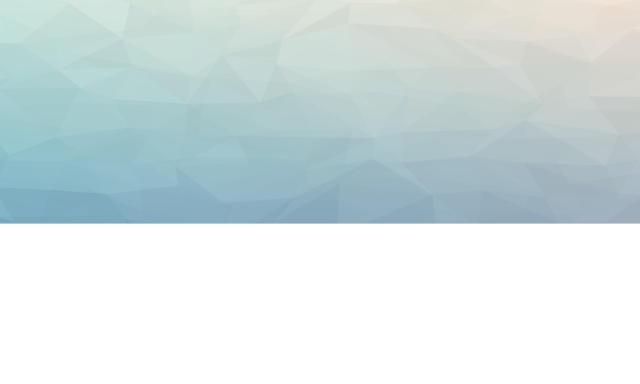
Reproduce this background procedurally as a Shadertoy shader.

```glsl
float hash(vec2 p) {
    return fract(sin(dot(p, vec2(127.1, 311.7))) * 43758.5453);
}

// Four vertical stops on each side, blended across the width
vec3 skyGradient(vec2 p, float aspect, float horizon) {
    float t = clamp((p.y - horizon) / (1.0 - horizon), 0.0, 1.0);
    float low = clamp(t / 0.3, 0.0, 1.0);
    float middle = clamp((t - 0.3) / 0.2, 0.0, 1.0);
    float high = clamp((t - 0.5) / 0.5, 0.0, 1.0);

    vec3 left = mix(vec3(0.47, 0.66, 0.75), vec3(0.56, 0.76, 0.80), low);
    left = mix(left, vec3(0.63, 0.80, 0.81), middle);
    left = mix(left, vec3(0.79, 0.89, 0.86), high);

    vec3 right = mix(vec3(0.61, 0.68, 0.74), vec3(0.70, 0.75, 0.77), low);
    right = mix(right, vec3(0.78, 0.80, 0.79), middle);
    right = mix(right, vec3(0.95, 0.89, 0.84), high);

    return mix(left, right, clamp(p.x / aspect, 0.0, 1.0));
}

// Jittered grid vertex in canvas-height units
vec2 meshVertex(vec2 cell, vec2 size, float seed) {
    vec2 jitter = vec2(hash(cell + seed), hash(cell + seed + 37.3)) - 0.5;
    return (cell + jitter * vec2(0.8, 0.66)) * size;
}

float edgeCoverage(vec2 p, vec2 a, vec2 b, float pixel) {
    vec2 e = b - a, q = p - a;
    float d = (e.x * q.y - e.y * q.x) / max(length(e), 1e-4);
    return clamp(d / pixel + 0.5, 0.0, 1.0);
}

// Adds one flat facet: weighted colour in rgb, weight in a
vec4 facet(vec2 p, vec2 a, vec2 b, vec2 c, float shade, float aspect, float horizon) {
    float pixel = 1.0 / iResolution.y;
    float cover = edgeCoverage(p, a, b, pixel)
                * edgeCoverage(p, b, c, pixel)
                * edgeCoverage(p, c, a, pixel);
    vec2 centre = (a + b + c) / 3.0;
    vec3 colour = skyGradient(mix(centre, p, 0.25), aspect, horizon);
    return vec4(colour + (shade - 0.5) * 0.045, 1.0) * cover;
}

vec3 triangleMesh(vec2 p, vec2 size, float seed, float aspect, float horizon) {
    vec4 sum = vec4(skyGradient(p, aspect, horizon), 1.0) * 0.001;
    vec2 home = floor(p / size);
    for (int y = -1; y <= 1; y++) {
        for (int x = -1; x <= 1; x++) {
            vec2 cell = home + vec2(x, y);
            vec2 a = meshVertex(cell, size, seed);
            vec2 b = meshVertex(cell + vec2(1, 0), size, seed);
            vec2 c = meshVertex(cell + vec2(1, 1), size, seed);
            vec2 d = meshVertex(cell + vec2(0, 1), size, seed);
            // Random choice of diagonal
            if (hash(cell + seed + 71.9) > 0.5) {
                vec2 first = a;
                a = b; b = c; c = d; d = first;
            }
            sum += facet(p, a, b, c, hash(cell + seed + 5.1), aspect, horizon);
            sum += facet(p, a, c, d, hash(cell + seed + 9.7), aspect, horizon);
        }
    }
    return sum.rgb / sum.a;
}

void mainImage(out vec4 fragColor, in vec2 fragCoord) {
    vec2 p = fragCoord / iResolution.y;
    float aspect = iResolution.x / iResolution.y;
    float horizon = 0.4177;

    // Broad facets under a faint second mesh
    vec3 broad = triangleMesh(p, vec2(0.155, 0.083), 3.0, aspect, horizon);
    vec3 faint = triangleMesh(p, vec2(0.19, 0.065), 19.0, aspect, horizon);
    vec3 panel = mix(broad, faint, 0.3);

    // White lower area
    float mask = clamp((p.y - horizon) * iResolution.y + 0.5, 0.0, 1.0);
    fragColor = vec4(mix(vec3(1.0), panel, mask), 1.0);
}
```
